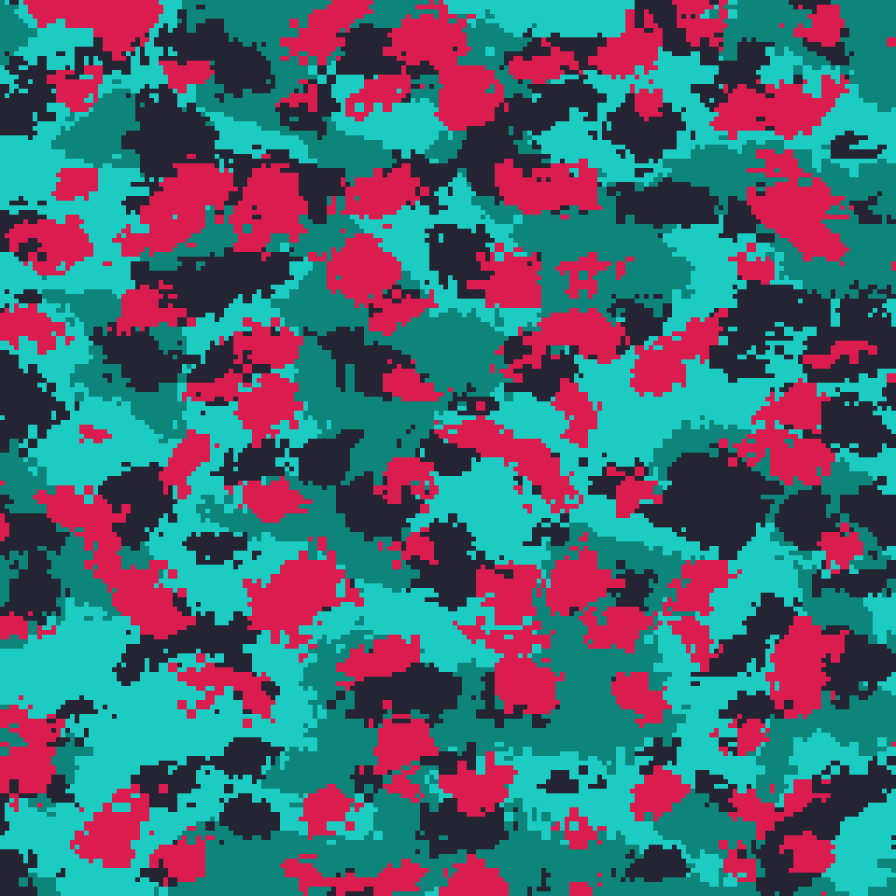
Write a WebGL 1 fragment shader that draws this pattern.

```glsl
precision highp float;
// Blocky camouflage: crimson and navy patches over a teal and cyan ground.

uniform vec2 u_resolution;

const vec3 TEAL = vec3(0.05, 0.52, 0.48);
const vec3 CYAN = vec3(0.11, 0.80, 0.76);
const vec3 NAVY = vec3(0.14, 0.14, 0.20);
const vec3 CRIMSON = vec3(0.86, 0.11, 0.31);

const float FINE_GRID = 192.0;   // steps of the outlines
const float BLOCK_GRID = 96.0;   // loose squares along the outlines
const int SAMPLES = 3;           // antialiasing samples per axis

vec2 hash2(vec2 p) {
  vec3 q = fract(p.xyx * vec3(0.1031, 0.1030, 0.0973));
  q += dot(q, q.yzx + 33.33);
  return fract((q.xx + q.yz) * q.zy);
}

// Two independent channels of smooth value noise.
vec2 noise2(vec2 p) {
  vec2 i = floor(p);
  vec2 f = fract(p);
  f = f * f * (3.0 - 2.0 * f);
  vec2 bottom = mix(hash2(i), hash2(i + vec2(1.0, 0.0)), f.x);
  vec2 top = mix(hash2(i + vec2(0.0, 1.0)), hash2(i + 1.0), f.x);
  return mix(bottom, top, f.y);
}

// Snaps to the fine grid, bends the outline and throws some blocks aside.
vec2 roughen(vec2 p, float seed) {
  vec2 snapped = (floor(p * FINE_GRID) + 0.5) / FINE_GRID;
  vec2 block = floor(snapped * BLOCK_GRID + 0.01);
  vec2 kick = 2.0 * hash2(block + seed) - 1.0;
  vec2 bend = noise2(snapped * vec2(22.0, 30.0) + seed) - 0.5;
  return snapped + 0.016 * kick * kick * kick + 0.03 * bend;
}

// True inside any of the tilted ellipses, one for each cell of the grid.
bool inPatches(vec2 p, vec2 grid, float radius, vec2 sizeRange, float seed) {
  vec2 home = floor(p * grid);
  float nearest = 10.0;
  for (int y = -1; y <= 1; y++) {
    for (int x = -1; x <= 1; x++) {
      vec2 id = home + vec2(float(x), float(y));
      vec2 place = hash2(id + seed);
      vec2 form = hash2(id + seed + 71.3);
      float tilt = 1.3 * (hash2(id + seed + 37.7).x - 0.5);
      vec2 d = p - (id + 0.5 + 0.84 * (place - 0.5)) / grid;
      float c = cos(tilt);
      float s = sin(tilt);
      d = vec2(c * d.x + s * d.y, c * d.y - s * d.x);
      float stretch = mix(1.0, 1.65, form.x);
      float size = radius * mix(sizeRange.x, sizeRange.y, form.y);
      nearest = min(nearest, length(d * vec2(1.0 / stretch, stretch)) / size);
    }
  }
  return nearest < 1.0;
}

// Broad, flat drifts of the lighter ground colour.
bool inDrifts(vec2 p, float threshold, float seed) {
  vec2 q = p + vec2(0.0, 0.2 * p.x);
  float broad = noise2(q * vec2(7.5, 12.5) + seed).x;
  float detail = noise2(q * vec2(16.0, 25.0) + seed + 19.0).y;
  return mix(broad, detail, 0.3) > threshold;
}

vec3 camouflage(vec2 p) {
  vec2 crimsonGrid = vec2(8.0, 12.0);
  vec2 navyGrid = vec2(9.0, 11.0);
  if (inPatches(roughen(p, 211.0), crimsonGrid, 0.0285, vec2(0.6, 1.35), 140.0)) {
    return CRIMSON;
  }
  if (inPatches(roughen(p, 307.0), navyGrid, 0.0318, vec2(0.4, 1.5), 260.0)) {
    return NAVY;
  }
  return inDrifts(roughen(p, 401.0), 0.525, 53.0) ? CYAN : TEAL;
}

void main() {
  vec3 sum = vec3(0.0);
  for (int y = 0; y < SAMPLES; y++) {
    for (int x = 0; x < SAMPLES; x++) {
      vec2 offset = (vec2(float(x), float(y)) + 0.5) / float(SAMPLES) - 0.5;
      sum += camouflage((gl_FragCoord.xy + offset) / u_resolution.y);
    }
  }
  gl_FragColor = vec4(sum / float(SAMPLES * SAMPLES), 1.0);
}
```
